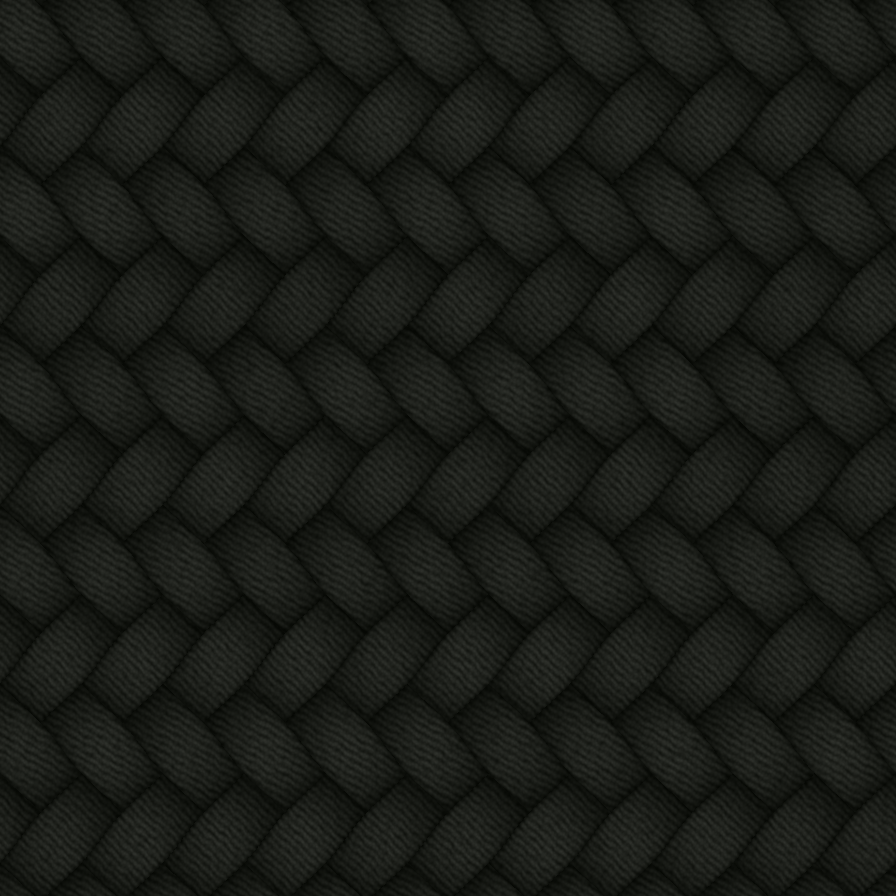
Give the GLSL for this pattern, as a WebGL 2 fragment shader.

```glsl
#version 300 es
precision highp float;

uniform vec2 u_resolution;
out vec4 fragColor;

const float TAU = 6.2831853;
const vec2 REPEATS = vec2(11.0, 10.0);   // pads across, rows down
const vec3 GAP_COLOR = vec3(0.024, 0.032, 0.016);
const vec3 CROWN_COLOR = vec3(0.122, 0.131, 0.112);

vec2 hash2(vec2 p) {
    vec3 q = fract(p.xyx * vec3(0.1031, 0.1030, 0.0973));
    q += dot(q, q.yzx + 33.33);
    return fract((q.xx + q.yz) * q.zy);
}

// Distance to the nearest scattered point
float cellular(vec2 p) {
    vec2 cell = floor(p);
    float nearest = 2.0;
    for (int y = -1; y <= 1; y++) {
        for (int x = -1; x <= 1; x++) {
            vec2 neighbour = cell + vec2(x, y);
            nearest = min(nearest, length(neighbour + hash2(neighbour) - p));
        }
    }
    return nearest;
}

// Slightly flattens the pad ends and steepens their sides, row by row
vec2 puffRows(vec2 grid) {
    float y = grid.y + 0.10;
    return vec2(grid.x, y + 0.032 * sin(TAU * (y - 0.25)));
}

// Two-over, two-under weave: xy = (across, along) in a pad, zw = pad id
vec4 weavePad(vec2 strands, out bool rising) {
    vec2 cell = floor(strands);
    vec2 local = strands - cell;
    float phase = mod(cell.x + cell.y, 4.0);
    rising = phase < 2.0;
    float second = mod(phase, 2.0);
    return rising
        ? vec4(local.y, local.x + second, cell - vec2(second, 0.0))
        : vec4(local.x, local.y + second, cell - vec2(0.0, second));
}

// Rounded height of a pad, one across by two along
float padCrown(vec2 pad) {
    float across = 4.0 * pad.x * (1.0 - pad.x);
    float along = pad.y * (2.0 - pad.y);
    return pow(max(across, 0.0), 0.25) * pow(max(along, 0.0), 0.70);
}

// Thin dark seam where neighbouring strands touch
float contactShadow(vec2 pad) {
    float side = min(pad.x, 1.0 - pad.x);
    float end = min(pad.y, 2.0 - pad.y);
    return smoothstep(-0.03, 0.07, side) * smoothstep(-0.04, 0.09, end);
}

// Position over the slanted yarn ridges: x counts ridges, y runs along them
vec2 yarnCoords(vec2 grid, vec2 id, bool rising) {
    vec2 seed = hash2(id + 71.0);
    float slant = rising ? 0.85 : 0.55;
    float density = rising ? 9.6 : 10.8;
    vec2 yarn = vec2(grid.y + slant * grid.x, grid.x - slant * grid.y) * density;
    float bend = 0.07 * sin(yarn.y * 1.1 + seed.x * TAU)
               + 0.06 * sin(yarn.y * 2.3 + yarn.x * 1.7 + seed.y * TAU);
    return yarn + vec2(bend + seed.x, 0.0);
}

void main() {
    vec2 uv = gl_FragCoord.xy / u_resolution;
    vec2 grid = uv * REPEATS - vec2(0.5, 0.0);
    vec2 puffed = puffRows(grid);
    vec2 strands = vec2(puffed.x + puffed.y, puffed.y - puffed.x);

    bool rising;
    vec4 woven = weavePad(strands, rising);
    vec2 pad = woven.xy;
    vec2 id = woven.zw;

    // Cushion shading, darker where the upper end tucks under
    float light = mix(0.24, 1.0, padCrown(pad));
    light *= 1.03 - 0.22 * smoothstep(0.9, 2.0, pad.y);
    light *= mix(0.35, 1.0, contactShadow(pad));
    light *= 0.95 + 0.10 * hash2(id + 19.0).x;

    // Ropey ridges broken by knots and fine fibre grain
    vec2 yarn = yarnCoords(grid, id, rising);
    float ribs = sin(yarn.x * TAU);
    float knots = 0.5 - cellular(yarn * vec2(1.2, 0.7) + 200.0);
    float fibre = 0.5 - cellular(yarn * 1.9 + 400.0);
    float detail = 0.28 * ribs + 0.40 * knots + 0.42 * fibre;
    light += detail * mix(0.40, 1.0, light);

    vec3 color = mix(GAP_COLOR, CROWN_COLOR, clamp(light, 0.0, 1.6));
    fragColor = vec4(color, 1.0);
}
```
